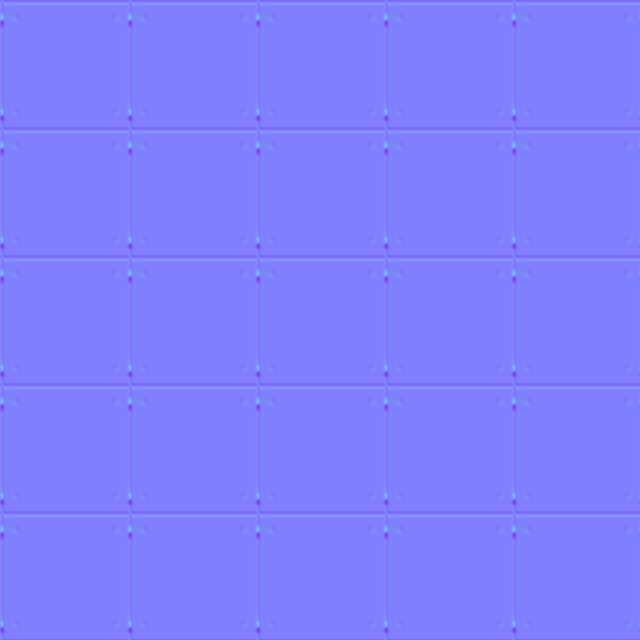
A WebGL 1 fragment shader for this texture map:

```glsl
precision highp float;
// Tangent-space normal map of flat square panels, five across and five down.
// Thin grooves part the panels, small raised clips bridge the upright grooves
// and shallow dents flank each clip; every slope is summed, then encoded.

uniform vec2 u_resolution;

const float REPEATS = 5.0;
const vec2 SEAM_OFFSET = vec2(0.0155, -0.0165);

float bell(float x, float width) {
  float t = x / width;
  return exp(-0.5 * t * t);
}

// Odd two-lobed curve that reaches +1 and -1 at x = width and -width.
float lobes(float x, float width) {
  float t = x / width;
  return t * exp(0.5 - 0.5 * t * t);
}

// Opposed walls of a groove centred on zero: positive above, negative below.
float grooveWalls(float x, float halfGap, float width) {
  return bell(x + halfGap, width) - bell(x - halfGap, width);
}

// Zero inside a crossing groove, one on the panels beside it.
float outsideGroove(float x, float halfGap) {
  return smoothstep(halfGap * 0.6, halfGap * 1.7, abs(x));
}

vec2 grooveSlope(vec2 p) {
  float across = grooveWalls(p.x, 0.011, 0.006) * outsideGroove(p.y, 0.0135);
  float along = grooveWalls(p.y, 0.0135, 0.0065) * outsideGroove(p.x, 0.011);
  // Soft sag of the panel just above its lower edge.
  float sag = step(0.0135, p.y) * exp(-(p.y - 0.0135) / 0.025);
  return vec2(0.14 * across, 0.23 * along - 0.05 * sag * outsideGroove(p.x, 0.011));
}

// Raised clip, confined to the width of the upright groove.
vec2 clipSlope(vec2 p) {
  float rise = lobes(p.y, 0.024) * bell(p.x, 0.0105);
  return vec2(-0.16 * max(rise, 0.0) - 0.06 * max(-rise, 0.0), 0.56 * rise);
}

// Shallow dent leaning away from the seam; side is -1 or 1.
vec2 dentSlope(vec2 p, float side) {
  vec2 lean = normalize(vec2(side, 0.8));
  float tilt = dot(p, lean);
  float spread = dot(p, vec2(-lean.y, lean.x));
  float dent = lobes(tilt, 0.017) * bell(spread, 0.018);
  return vec2(0.05, -0.12) * dent;
}

void main() {
  vec2 uv = gl_FragCoord.xy / u_resolution;
  // Cell coordinates with the groove crossing at zero.
  vec2 p = fract(uv * REPEATS - SEAM_OFFSET + 0.5) - 0.5;

  vec2 slope = grooveSlope(p);
  for (int row = 0; row < 2; row++) {
    float y = 0.0105 + 0.1305 * (float(row) * 2.0 - 1.0);
    slope += clipSlope(p - vec2(0.0, y - 0.022));
    for (int column = 0; column < 2; column++) {
      float side = float(column) * 2.0 - 1.0;
      slope += dentSlope(p - vec2(side * 0.11, y), side);
    }
  }

  // Encode the unit normal as a colour.
  vec2 tilt = clamp(slope, -0.7, 0.7);
  vec3 normal = vec3(tilt, sqrt(1.0 - dot(tilt, tilt)));
  gl_FragColor = vec4(normal * 0.5 + 0.5, 1.0);
}
```
